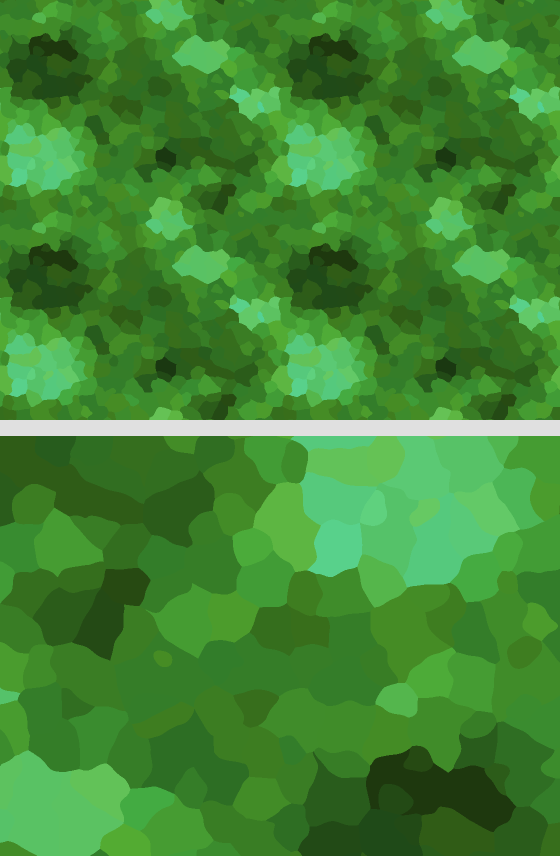
Top, the full canvas; bottom, a detail of the centre.
Give the GLSL for this texture, as a WebGL 2 fragment shader.

```glsl
#version 300 es
precision highp float;
// Seamless mottled foliage: rounded green daubs in dark and minty clumps, two tiles by two.

uniform vec2 u_resolution;
out vec4 fragColor;

const vec2 REPEATS = vec2(2.0, 2.0);
const vec2 DAUB_GRID = vec2(20.0, 15.0);
const int SAMPLES = 2;

// Greens from deep shade to mint
const vec3 GREENS[6] = vec3[6](
    vec3(0.14, 0.29, 0.08), vec3(0.20, 0.43, 0.12), vec3(0.25, 0.55, 0.16),
    vec3(0.30, 0.67, 0.22), vec3(0.37, 0.76, 0.36), vec3(0.36, 0.82, 0.51));

float hash(vec2 p) {
    return fract(sin(dot(p, vec2(127.1, 311.7))) * 43758.5453);
}

// Value noise that wraps after one tile
float tileNoise(vec2 p, vec2 grid) {
    vec2 q = p * grid;
    vec2 cell = floor(q);
    vec2 f = smoothstep(0.0, 1.0, q - cell);
    vec2 a = mod(cell, grid);
    vec2 b = mod(cell + 1.0, grid);
    return mix(mix(hash(a), hash(vec2(b.x, a.y)), f.x),
               mix(hash(vec2(a.x, b.y)), hash(b), f.x), f.y);
}

// Soft elliptical clump that wraps around the tile
float clump(vec2 p, vec2 center, vec2 radius, float strength) {
    vec2 d = fract(p - center + 0.5) - 0.5;
    return strength * (1.0 - smoothstep(0.6, 1.2, length(d / radius)));
}

// Brightness level: 0 is deep shade, 5 is mint
float foliageLevel(vec2 p) {
    float level = 2.05;
    // Shaded clumps
    level += clump(p, vec2(0.57, 0.42), vec2(0.30, 0.25), -0.8);
    level += clump(p, vec2(0.18, 0.67), vec2(0.18, 0.20), -2.1);
    level += clump(p, vec2(0.50, 0.56), vec2(0.13, 0.14), -0.6);
    level += clump(p, vec2(0.55, 0.24), vec2(0.08, 0.07), -1.2);
    level += clump(p, vec2(0.77, 0.25), vec2(0.18, 0.13), -0.9);
    level += clump(p, vec2(0.78, 0.07), vec2(0.10, 0.07), -1.8);
    level += clump(p, vec2(0.36, 0.38), vec2(0.04, 0.05), -1.3);
    level += clump(p, vec2(0.94, 0.84), vec2(0.11, 0.09), -0.9);
    // Lit clumps
    level += clump(p, vec2(0.59, 0.95), vec2(0.08, 0.09), 2.5);
    level += clump(p, vec2(0.75, 0.73), vec2(0.11, 0.10), 2.2);
    level += clump(p, vec2(0.91, 0.54), vec2(0.11, 0.09), 2.9);
    level += clump(p, vec2(0.15, 0.26), vec2(0.16, 0.18), 2.2);
    level += clump(p, vec2(0.02, 0.17), vec2(0.08, 0.08), 1.2);
    level += clump(p, vec2(0.02, 0.42), vec2(0.08, 0.09), 1.3);
    level += clump(p, vec2(0.17, 0.92), vec2(0.08, 0.06), 1.8);
    // Irregular mottling
    level += 1.1 * (tileNoise(p, vec2(8.0, 6.0)) - 0.5);
    return level + 0.6 * (tileNoise(p, vec2(16.0, 12.0)) - 0.5);
}

// Center (xy, in tile units) and random seed (z) of the daub covering p
vec3 findDaub(vec2 p, vec2 grid) {
    vec2 q = p * grid;
    vec2 home = floor(q);
    float nearest = 100.0;
    vec3 daub = vec3(0.0);
    for (int y = -2; y <= 2; y++) {
        for (int x = -2; x <= 2; x++) {
            vec2 cell = home + vec2(x, y);
            vec2 id = mod(cell, grid);
            vec2 center = cell + vec2(hash(id + 3.7), hash(id + 19.3));
            float size = mix(0.6, 1.4, hash(id + 41.9));
            float d = length(q - center) / size;
            if (d < nearest) {
                nearest = d;
                daub = vec3(center / grid, hash(id + 67.1));
            }
        }
    }
    return daub;
}

// Stepped color ramp with a small warm or cool shift per daub
vec3 daubColor(float level, float seed) {
    float stepped = clamp(floor(level * 2.0 + 0.5) * 0.5, -0.5, 5.0);
    int i = clamp(int(floor(stepped)), 0, 4);
    vec3 green = mix(GREENS[i], GREENS[i + 1], stepped - float(i));
    vec3 tint = mix(vec3(0.88, 1.0, 1.18), vec3(1.1, 1.0, 0.88), fract(seed * 7.3));
    return green * tint;
}

vec3 foliage(vec2 p) {
    // Slightly ragged daub outlines
    vec2 grid = vec2(48.0, 36.0);
    vec2 ragged = vec2(tileNoise(p, grid), tileNoise(p + 0.5, grid)) - 0.5;
    vec3 daub = findDaub(p + 0.016 * ragged, DAUB_GRID);
    float level = foliageLevel(daub.xy) + 0.9 * (daub.z - 0.5);
    return daubColor(level, daub.z);
}

void main() {
    // Average subsamples for smooth edges
    vec3 sum = vec3(0.0);
    for (int y = 0; y < SAMPLES; y++) {
        for (int x = 0; x < SAMPLES; x++) {
            vec2 offset = (vec2(x, y) + 0.5) / float(SAMPLES) - 0.5;
            vec2 uv = (gl_FragCoord.xy + offset) / u_resolution;
            sum += foliage(fract(uv * REPEATS));
        }
    }
    fragColor = vec4(sum / float(SAMPLES * SAMPLES), 1.0);
}
```
